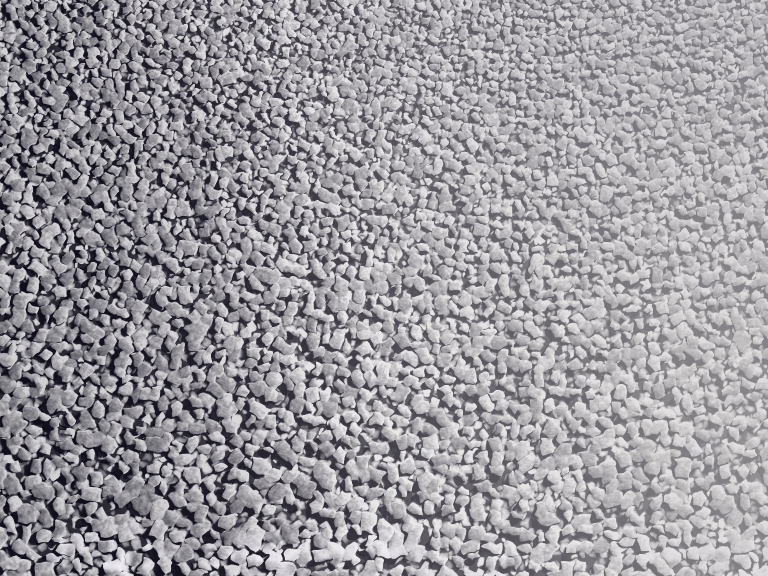
Reproduce this texture procedurally as a WebGL 1 fragment shader.

```glsl
precision highp float;

uniform vec2 u_resolution;

const vec2 SUN = vec2(0.65, 0.76);
const vec2 HORIZON = vec2(0.95, 2.05);
const float STONE_SIZE = 0.0132;
const vec3 SHADE = vec3(0.06, 0.05, 0.1);
const vec3 LIT = vec3(0.945, 0.94, 0.945);
const vec3 HAZE = vec3(0.83, 0.82, 0.815);
const vec3 DUST = vec3(0.97, 0.96, 0.99);

float hash(vec2 p) {
  return fract(sin(dot(p, vec2(127.1, 311.7))) * 43758.5453);
}

float noise(vec2 p) {
  vec2 cell = floor(p);
  vec2 f = fract(p);
  f = f * f * (3.0 - 2.0 * f);
  float low = mix(hash(cell), hash(cell + vec2(1.0, 0.0)), f.x);
  float high = mix(hash(cell + vec2(0.0, 1.0)), hash(cell + 1.0), f.x);
  return mix(low, high, f.y);
}

// Rounded, squashed and skewed polygon: 0 at the centre, 1 on the rim
float stoneDistance(vec2 p, float turn, float squash) {
  float c = cos(turn);
  float s = sin(turn);
  p = mat2(c, -s, s, c) * p;
  p.x += 0.4 * p.y * sin(turn * 5.0);
  p.y *= mix(1.0, 1.6, squash);
  float sector = 6.2832 / (squash > 0.5 ? 5.0 : 4.0);
  float angle = mod(atan(p.y, p.x + 1e-5), sector) - 0.5 * sector;
  return length(p) * mix(1.0, cos(angle) * 1.15, 0.65);
}

// Topmost stone of a jittered grid: height and random tone
vec2 stones(vec2 q, float seed) {
  vec2 cell = floor(q);
  vec2 top = vec2(0.0, 0.5);
  for (int j = -1; j <= 1; j++) {
    for (int i = -1; i <= 1; i++) {
      vec2 id = cell + vec2(float(i), float(j));
      vec2 key = id + seed;
      float a = hash(key);
      float b = hash(key + 17.3);
      float lift = hash(key + 41.9);
      vec2 centre = id + 0.5 + 0.7 * (vec2(a, b) - 0.5);
      float radius = mix(0.42, 0.8, fract(a * 7.0 + b));
      float d = stoneDistance((q - centre) / radius, 6.2832 * fract(b * 9.0), fract(a * 13.0));
      float cover = 1.0 - smoothstep(0.82, 1.0, d);
      float height = cover * (0.12 + 0.5 * lift + 0.5 * (1.0 - d * d));
      if (height > top.x) top = vec2(height, fract(lift * 11.0 + a));
    }
  }
  return top;
}

// Sunlit brightness of the gravel bed with cast shadows
float gravel(vec2 q) {
  float grain = noise(q * 4.5) + 0.8 * noise(q * 10.0) - 0.9;
  q += 0.3 * vec2(noise(q * 2.3), noise(q * 2.3 + 31.7));
  vec2 surface = stones(q, 0.0);
  vec2 filler = stones(q * 1.75, 63.0) * vec2(0.38, 1.0);
  if (filler.x > surface.x) surface = filler;

  float shadow = 0.0;
  float slope = 0.0;
  for (int i = 1; i <= 3; i++) {
    float reach = 0.17 * float(i);
    float rise = stones(q + SUN * reach, 0.0).x - surface.x;
    if (i == 1) slope = rise;
    shadow = max(shadow, smoothstep(0.04, 0.26, rise - 0.6 * reach));
  }

  float tone = 0.7 + 0.3 * (surface.y - 0.5) + 0.24 * grain;
  tone -= 0.85 * clamp(slope, -0.32, 0.4);
  tone *= mix(0.2, 1.0, smoothstep(0.03, 0.38, surface.x));
  return clamp(tone * (1.0 - 0.92 * shadow), 0.0, 1.0);
}

// Conformal perspective: stones shrink towards the horizon point
vec2 groundPlane(vec2 p) {
  vec2 d = p - HORIZON;
  return vec2(atan(d.x, -d.y), -log(length(d))) / STONE_SIZE;
}

vec3 scene(vec2 p, float across) {
  float tone = gravel(groundPlane(p));
  float drift = 0.12 * (noise(p * 3.0) - 0.5);
  float glare = smoothstep(0.05, 1.0, across + 0.12 * (p.y - 0.5) + drift);
  vec3 color = mix(SHADE, LIT, tone * mix(0.86, 1.0, smoothstep(0.0, 0.45, glare)));

  // Pale dust along the lower edge
  float patches = noise(p * vec2(9.0, 14.0)) * 0.6 + noise(p * 55.0) * 0.4;
  float dust = (1.0 - smoothstep(0.02, 0.1, p.y)) * smoothstep(0.35, 0.65, patches);
  color = mix(color, DUST, dust * smoothstep(0.2, 0.6, tone) * 0.85);

  // Glare washing out the right side
  vec3 haze = HAZE - vec3(0.06, 0.06, 0.045) * smoothstep(0.3, 1.0, p.y);
  return mix(color, haze, 0.6 * glare);
}

void main() {
  vec3 color = vec3(0.0);
  for (int j = 0; j < 2; j++) {
    for (int i = 0; i < 2; i++) {
      vec2 sub = gl_FragCoord.xy + 0.5 * vec2(float(i), float(j)) - 0.25;
      color += scene(sub / u_resolution.y, sub.x / u_resolution.x);
    }
  }
  gl_FragColor = vec4(color * 0.25, 1.0);
}
```
